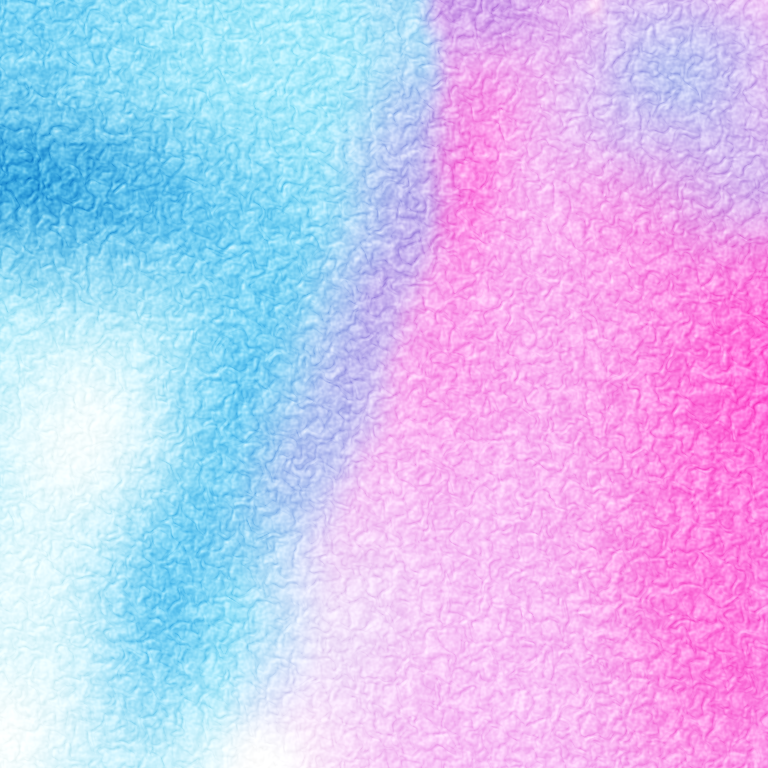
Reproduce this background procedurally as a WebGL 2 fragment shader.

```glsl
#version 300 es
precision highp float;

uniform vec2 u_resolution;
out vec4 fragColor;

const vec3 PAPER = vec3(0.98, 1.0, 1.0);
const vec3 SKY = vec3(0.66, 0.92, 0.985);
const vec3 AZURE = vec3(0.40, 0.79, 0.95);
const vec3 DEEP_BLUE = vec3(0.17, 0.62, 0.86);
const vec3 LAVENDER = vec3(0.73, 0.77, 0.95);
const vec3 VIOLET = vec3(0.77, 0.60, 0.91);
const vec3 BLUSH = vec3(0.975, 0.76, 0.965);
const vec3 ROSE = vec3(1.0, 0.50, 0.88);
const vec3 MAGENTA = vec3(1.0, 0.40, 0.84);

// Pseudo-random unit gradient for a lattice cell
vec2 cellGradient(vec2 cell) {
    uvec2 k = uvec2(ivec2(cell)) * uvec2(1597u, 3571u);
    uint h = (k.x ^ k.y) * 74779u;
    h = (h ^ (h >> 15)) * 29297u;
    h ^= h >> 13;
    float angle = float(h & 4095u) * 6.2832 / 4096.0;
    return vec2(cos(angle), sin(angle));
}

float gradientNoise(vec2 p) {
    vec2 i = floor(p), f = p - i;
    vec2 u = f * f * f * (f * (f * 6.0 - 15.0) + 10.0);
    vec2 e = vec2(1.0, 0.0);
    float a = dot(cellGradient(i), f);
    float b = dot(cellGradient(i + e.xy), f - e.xy);
    float c = dot(cellGradient(i + e.yx), f - e.yx);
    float d = dot(cellGradient(i + e.xx), f - e.xx);
    return mix(mix(a, b, u.x), mix(c, d, u.x), u.y);
}

float fbm(vec2 p, int octaves) {
    float sum = 0.0, amplitude = 1.0;
    for (int i = 0; i < octaves; i++) {
        sum += amplitude * gradientNoise(p);
        p = mat2(1.6, 1.2, -1.2, 1.6) * p + 7.3;
        amplitude *= 0.55;
    }
    return sum;
}

// Soft elliptical stain, sheared sideways by lean
vec3 stain(vec3 base, vec2 p, vec2 centre, vec2 radius, float lean, vec3 tint, float strength) {
    vec2 q = p - centre;
    q.x -= lean * q.y;
    q /= radius;
    return mix(base, tint, strength * exp(-dot(q, q)));
}

// Height of the pebbled paper: rounded bumps split by thin creases
float paperHeight(vec2 p) {
    vec2 bend = vec2(fbm(p * 38.0, 2), fbm(p * 38.0 + 31.7, 2));
    vec2 q = p + bend * 0.012;
    float bumps = abs(gradientNoise(q * 42.0)) + 0.6 * abs(gradientNoise(q * 83.0 + 9.1));
    return sqrt(bumps + 0.02) + 0.22 * gradientNoise(p * 150.0);
}

// Horizontal place where the blue and pink washes meet
float seamAt(float y) {
    return mix(0.35, 0.575, smoothstep(0.0, 0.9, y));
}

vec3 blueSide(vec2 p) {
    vec3 c = SKY;
    c = stain(c, p, vec2(0.03, 0.97), vec2(0.17, 0.14), 0.0, AZURE, 0.65);
    c = stain(c, p, vec2(0.20, 0.72), vec2(0.18, 0.11), -0.3, AZURE, 0.85);
    c = stain(c, p, vec2(0.10, 0.43), vec2(0.15, 0.17), 0.1, PAPER, 0.95);
    c = stain(c, p, vec2(0.00, 0.04), vec2(0.20, 0.17), 0.0, PAPER, 1.0);
    c = stain(c, p, vec2(0.03, 0.24), vec2(0.13, 0.10), 0.0, PAPER, 0.55);
    c = stain(c, p, vec2(0.32, 0.50), vec2(0.085, 0.21), 0.15, AZURE, 0.85);
    c = stain(c, p, vec2(0.225, 0.23), vec2(0.085, 0.17), 0.25, AZURE, 0.8);
    c = stain(c, p, vec2(0.02, 0.77), vec2(0.17, 0.10), -0.2, DEEP_BLUE, 0.85);
    return c;
}

vec3 pinkSide(vec2 p) {
    vec3 c = BLUSH;
    c = stain(c, p, vec2(0.60, 0.77), vec2(0.065, 0.15), 0.15, ROSE, 0.9);
    c = stain(c, p, vec2(0.60, 0.52), vec2(0.10, 0.14), 0.2, ROSE, 0.4);
    c = stain(c, p, vec2(0.86, 0.72), vec2(0.12, 0.10), 0.0, ROSE, 0.35);
    c = stain(c, p, vec2(1.01, 0.50), vec2(0.21, 0.24), 0.0, MAGENTA, 0.95);
    c = stain(c, p, vec2(0.94, 0.16), vec2(0.14, 0.24), -0.1, MAGENTA, 0.7);
    c = stain(c, p, vec2(0.87, 0.91), vec2(0.12, 0.12), 0.0, LAVENDER, 0.95);
    c = stain(c, p, vec2(0.98, 0.78), vec2(0.10, 0.09), 0.0, LAVENDER, 0.5);
    c = stain(c, p, vec2(0.62, 1.01), vec2(0.10, 0.09), 0.0, VIOLET, 0.8);
    c = stain(c, p, vec2(0.40, 0.17), vec2(0.13, 0.16), 0.1, vec3(0.94, 0.91, 0.985), 0.9);
    c = stain(c, p, vec2(0.775, 0.99), vec2(0.012, 0.02), 0.0, vec3(1.0, 0.87, 0.96), 0.8);
    c = stain(c, p, vec2(0.60, 0.787), vec2(0.007), 0.0, MAGENTA, 0.8);
    return c;
}

void main() {
    vec2 p = gl_FragCoord.xy / u_resolution;
    vec2 drift = vec2(fbm(p * 6.0, 3), fbm(p * 6.0 + 17.0, 3));
    vec2 w = p + drift * 0.022;

    // Two washes bleeding into each other, violet where they overlap
    float side = w.x - seamAt(w.y);
    float feather = mix(0.07, 0.025, smoothstep(0.4, 0.9, w.y));
    vec3 colour = mix(blueSide(w), pinkSide(w), smoothstep(-feather, feather, side + 0.01));
    float overlap = smoothstep(0.2, 0.42, w.y) * (1.0 - 0.7 * smoothstep(0.78, 0.98, w.y));
    colour = stain(colour, vec2(side, 0.0), vec2(-0.055, 0.0), vec2(0.06, 1.0), 0.0, LAVENDER, 0.8 * overlap);
    colour = stain(colour, vec2(side, w.y), vec2(-0.02, 0.65), vec2(0.035, 0.20), 0.0, VIOLET, 0.6);
    colour = stain(colour, w, vec2(0.34, 0.0), vec2(0.11, 0.075), 0.0, vec3(1.0), 1.0);

    // Pigment settles in creases; light from the upper left models the bumps
    float height = paperHeight(p);
    float relief = height - paperHeight(p + vec2(-0.0025, 0.003));
    float grain = (0.56 - height) * 0.9 - relief * 0.55 + 0.22 * gradientNoise(p * 230.0);
    colour = pow(colour, vec3(clamp(1.0 + grain, 0.35, 2.0)));
    colour -= 0.05 * clamp(grain, -0.3, 0.8);
    fragColor = vec4(clamp(colour, 0.0, 1.0), 1.0);
}
```
